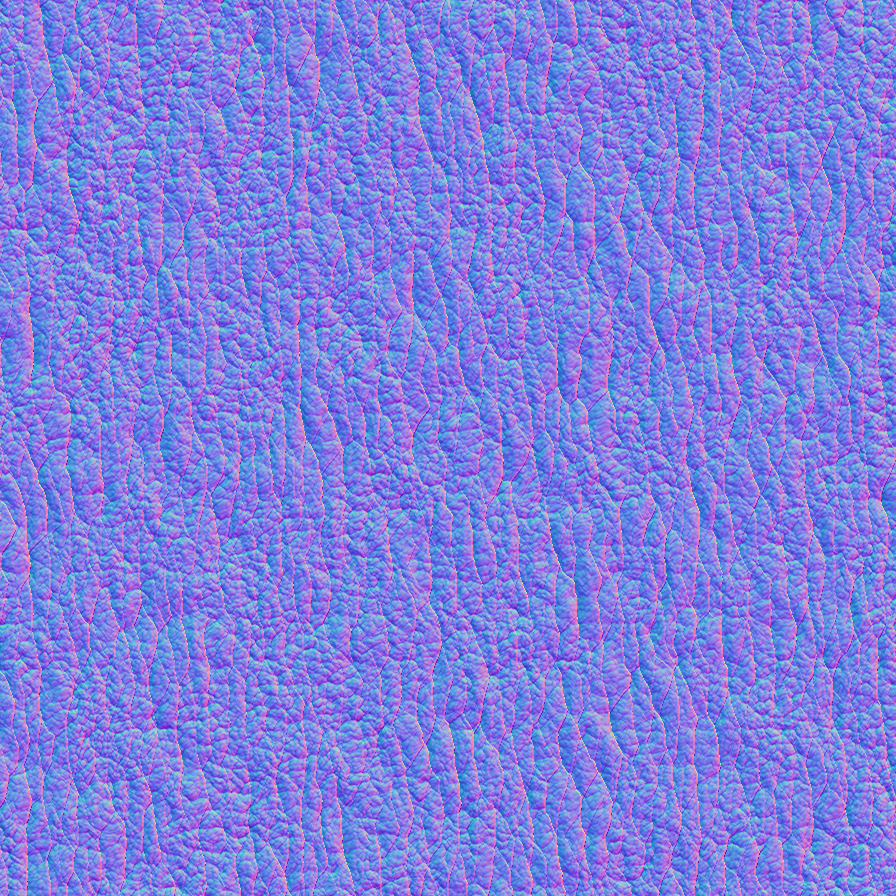
A three.js fragment shader for this texture map:

```glsl
#define PLATE_FREQ vec2(56.0, 20.0)
#define CRUMB_FREQ vec2(74.0, 102.0)
#define GRAIN_FREQ vec2(215.0, 225.0)
#define PLATE_HEIGHT 0.0052
#define CRUMB_HEIGHT 0.0036
#define GRAIN_HEIGHT 0.0015
#define PLATE_TILT 0.36
#define SWAY 0.010
#define SAMPLE_STEP 0.0022
#define BLUE_SCALE 0.82

varying vec2 vUv;

vec2 hash2(vec2 p) {
  vec3 q = fract(p.xyx * vec3(0.1031, 0.1030, 0.0973));
  q += dot(q, q.yzx + 33.33);
  return fract((q.xx + q.yz) * q.zy);
}

// Offset to the nearest scattered cell centre
vec2 nearestCentre(vec2 p) {
  vec2 cell = floor(p);
  vec2 local = p - cell;
  vec2 nearest = vec2(2.0);
  for (int y = -1; y <= 1; y++) {
    for (int x = -1; x <= 1; x++) {
      vec2 corner = vec2(float(x), float(y));
      vec2 offset = corner + hash2(cell + corner) - local;
      if (dot(offset, offset) < dot(nearest, nearest)) nearest = offset;
    }
  }
  return nearest;
}

// Rounded bump per cell, tilted so its right side breaks off steeply
float bumps(vec2 p, float tilt) {
  vec2 d = nearestCentre(p);
  return 1.0 - dot(d, d) - tilt * d.x;
}

// Layered sines, roughly -1 to 1
float waves(vec2 p) {
  float sum = 0.0;
  float amp = 0.5;
  for (int i = 0; i < 4; i++) {
    sum += amp * sin(p.x + 1.7 * sin(p.y)) * cos(p.y + 1.3 * sin(0.7 * p.x));
    p = mat2(1.36, 1.12, -1.12, 1.36) * p + 2.3;
    amp *= 0.62;
  }
  return sum;
}

float barkHeight(vec2 uv) {
  // Swaying vertical fibres
  vec2 p = uv + 1.0;
  p.x += SWAY * waves(uv * vec2(17.0, 13.0)) + 0.06 * uv.y;
  p += vec2(0.0022, 0.0035) * waves(uv.yx * vec2(60.0, 85.0) + 5.0);

  // Patches of long plates between crumbly areas
  float plated = smoothstep(-0.45, 0.45, waves(uv * vec2(25.0, 14.0) + 9.0));

  float height = PLATE_HEIGHT * mix(0.55, 1.2, plated) * bumps(p * PLATE_FREQ, PLATE_TILT);
  height += CRUMB_HEIGHT * mix(1.2, 0.65, plated) * bumps(p * CRUMB_FREQ + 17.0, 0.15);
  height += GRAIN_HEIGHT * mix(1.15, 0.85, plated) * bumps(p * GRAIN_FREQ + 41.0, 0.0);
  return height + 0.004 * waves(uv * vec2(34.0, 22.0) + 3.0);
}

void main() {
  // Slope from finite differences
  float here = barkHeight(vUv);
  float right = barkHeight(vUv + vec2(SAMPLE_STEP, 0.0));
  float above = barkHeight(vUv + vec2(0.0, SAMPLE_STEP));
  vec2 slope = vec2(right - here, above - here) / SAMPLE_STEP;

  // Encode the surface normal as colour
  vec3 normal = normalize(vec3(-slope, 1.0));
  normal.z *= BLUE_SCALE;
  gl_FragColor = vec4(0.5 + 0.5 * normal, 1.0);
}
```
